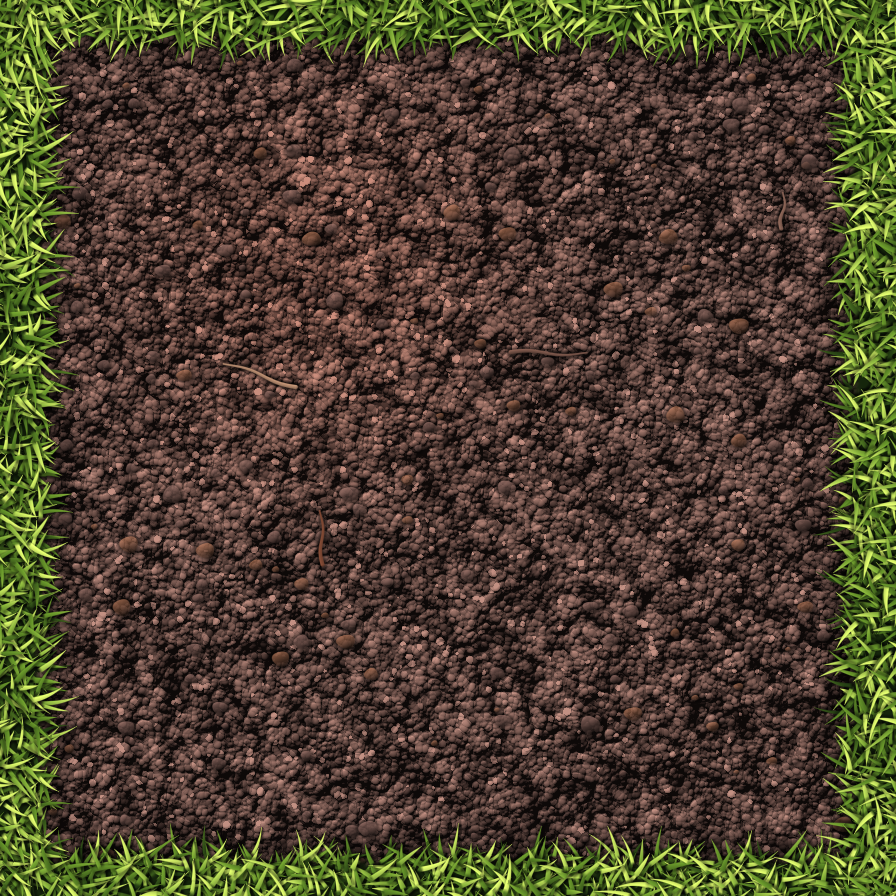
Write a Shadertoy shader that draws this texture.

```glsl
#define BED_CENTER vec2(0.498, 0.5005)
#define BED_HALF vec2(0.452, 0.461)
#define BLADE_CELL 0.023
#define BLADE_LAYERS 9
#define BLADE_LENGTH 0.044
#define BLADE_WIDTH 0.0032
#define SOIL_DARK vec3(0.100, 0.070, 0.064)
#define SOIL_LIGHT vec3(0.575, 0.425, 0.385)
#define GRASS_DEEP vec3(0.14, 0.24, 0.075)
#define GRASS_MID vec3(0.42, 0.60, 0.17)
#define GRASS_SUN vec3(0.86, 0.96, 0.42)
#define LIGHT_DIR vec2(-0.45, 0.89)

vec3 hash3(vec2 p) {
    vec3 q = fract(p.xyx * vec3(0.1031, 0.1030, 0.0973));
    q += dot(q, q.yxz + 33.33);
    return fract((q.xxy + q.yzz) * q.zyx);
}

// Cellular field of overlapping domes: height and a random shade per dome
vec2 clods(vec2 p, float frequency) {
    p *= frequency;
    vec2 cell = floor(p), top = vec2(0.0, 0.5);
    for (int j = -1; j <= 1; j++)
    for (int i = -1; i <= 1; i++) {
        vec2 id = cell + vec2(i, j);
        vec3 r = hash3(id + frequency);
        vec2 v = p - id - r.xy;
        float radius = 0.35 + 0.5 * r.z;
        float height = sqrt(max(radius * radius - dot(v, v), 0.0));
        if (height > top.x) top = vec2(height, fract(r.z * 17.0 + r.x * 5.0));
    }
    return top;
}

vec2 relief(vec2 p) {
    p += 0.0012 * sin(p.yx * vec2(91.0, 77.0) + 2.0 * sin(p * 53.0));
    vec2 coarse = clods(p, 42.0), medium = clods(p, 88.0), fine = clods(p, 175.0);
    float speck = 0.45 * step(0.96, fine.y);
    float shade = 0.16 * coarse.y + 0.30 * medium.y + 0.34 * fine.y - 0.40 + speck;
    return vec2(0.38 * coarse.x + 0.35 * medium.x + 0.29 * fine.x, shade);
}

// Smooth field for dusty and damp patches
float patches(vec2 p) {
    vec2 w = p + 0.06 * sin(p.yx * 17.0 + vec2(1.0, 4.0));
    return 0.5 * sin(w.x * 13.0 + 2.0 * sin(w.y * 9.0)) + 0.5 * sin(w.y * 19.0 - w.x * 7.0);
}

// Sparse round stones, some rusty
vec3 addPebbles(vec3 col, vec2 p, float px) {
    const float frequency = 30.0;
    vec2 cell = floor(p * frequency);
    for (int j = -1; j <= 1; j++)
    for (int i = -1; i <= 1; i++) {
        vec2 id = cell + vec2(i, j);
        vec3 r = hash3(id + 211.0), s = hash3(id + 517.0);
        if (r.z < 0.68) continue;
        vec2 v = p - (id + r.xy) / frequency;
        v.y *= 1.0 + 0.4 * s.z;
        float radius = mix(0.003, 0.011, s.x * s.x);
        float d = length(v) * (1.0 + 0.07 * sin(3.0 * atan(v.y, v.x) + 9.0 * s.y)) - radius;
        float lit = 0.62 + 0.45 * dot(v, LIGHT_DIR) / radius;
        vec3 tint = mix(vec3(0.50, 0.37, 0.34), vec3(0.58, 0.38, 0.28), step(0.75, s.y));
        col *= 1.0 - 0.4 * smoothstep(0.005, 0.0, d);
        col = mix(col, tint * lit + col * 0.35, 0.85 * smoothstep(px, -px, d));
    }
    return col;
}

vec3 addTwig(vec3 col, vec2 p, vec2 a, vec2 b, vec3 tint, float px) {
    vec2 axis = b - a, v = p - a;
    float t = clamp(dot(v, axis) / dot(axis, axis), 0.0, 1.0);
    vec2 side = normalize(vec2(-axis.y, axis.x));
    v -= axis * t + side * 0.002 * sin(t * 7.0);
    float d = length(v) - 0.0024 * (1.0 - 0.6 * t);
    col *= 1.0 - 0.45 * smoothstep(0.005, 0.0, d);
    return mix(col, tint * (0.9 + 120.0 * dot(v, LIGHT_DIR)), smoothstep(px, -px, d));
}

vec3 soil(vec2 p, float edge, float px) {
    vec2 ground = relief(p);
    float slope = ground.x - relief(p + LIGHT_DIR * 0.0022).x;
    vec2 c = p - vec2(0.36, 0.70);
    float dust = exp(-22.0 * dot(c, c));
    float tone = 0.42 + 1.5 * (ground.x - 0.46) + 2.2 * slope + ground.y;
    tone += 0.06 * patches(p) + 0.09 * dust;
    vec3 col = mix(SOIL_DARK, SOIL_LIGHT, clamp(tone, -0.1, 1.4));
    col *= mix(vec3(1.0), vec3(1.06, 0.98, 0.94), dust);
    col = addPebbles(col, p, px);
    col = addTwig(col, p, vec2(0.57, 0.607), vec2(0.655, 0.605), vec3(0.50, 0.35, 0.30), px);
    col = addTwig(col, p, vec2(0.33, 0.568), vec2(0.25, 0.595), vec3(0.76, 0.58, 0.46), px);
    col = addTwig(col, p, vec2(0.872, 0.745), vec2(0.875, 0.785), vec3(0.58, 0.42, 0.36), px);
    col = addTwig(col, p, vec2(0.36, 0.37), vec2(0.358, 0.43), vec3(0.54, 0.31, 0.22), px);
    return col * mix(0.6, 1.0, smoothstep(0.0, 0.045, -edge));
}

float bedEdge(vec2 p) {
    vec2 q = abs(p - BED_CENTER) - BED_HALF;
    return max(q.x, q.y);
}

// Tapered, curved blades rooted outside the bed
vec3 addGrass(vec3 col, vec2 p, float px) {
    vec2 cell = floor(p / BLADE_CELL);
    for (int layer = 0; layer < BLADE_LAYERS; layer++)
    for (int j = -2; j <= 2; j++)
    for (int i = -2; i <= 2; i++) {
        vec2 id = cell + vec2(i, j);
        vec3 r = hash3(id + float(layer) * 37.0 + 80.0);
        vec3 s = hash3(id + float(layer) * 53.0 + 330.0);
        vec2 root = (id + r.xy) * BLADE_CELL;
        if (bedEdge(root) < 0.012 * (s.z - 0.5)) continue;
        vec2 c = root - BED_CENTER, q = abs(c) - BED_HALF;
        vec2 inward = q.x > q.y ? vec2(-sign(c.x), 0.0) : vec2(0.0, -sign(c.y));
        float angle = atan(inward.y, inward.x) + 3.2 * (r.z - 0.5);
        vec2 dir = vec2(cos(angle), sin(angle)), v = p - root;
        float len = BLADE_LENGTH * mix(0.45, 1.0, s.x);
        float t = dot(v, dir) / len;
        if (t < 0.0 || t > 1.0) continue;
        float side = dot(v, vec2(-dir.y, dir.x)) - 0.6 * (s.y - 0.5) * t * t * len;
        float width = BLADE_WIDTH * mix(0.6, 1.0, s.z) * (1.0 - t * t);
        float fade = smoothstep(0.0, 0.15, t);
        float depth = float(layer) / float(BLADE_LAYERS - 1);
        float lit = 0.2 + 0.4 * depth + 0.3 * t + 0.7 * (s.y - 0.5) + 0.08 * patches(root * 2.0);
        vec3 blade = mix(GRASS_DEEP, GRASS_MID, smoothstep(0.0, 0.6, lit));
        blade = mix(blade, GRASS_SUN, smoothstep(0.5, 1.0, lit));
        blade *= 1.0 + 0.15 * clamp(side / BLADE_WIDTH, -1.0, 1.0);
        col *= 1.0 - 0.35 * fade * smoothstep(0.004, 0.0, abs(side + 0.0015) - width);
        col = mix(col, blade, fade * smoothstep(px, -px, abs(side) - width));
    }
    return col;
}

void mainImage(out vec4 fragColor, in vec2 fragCoord) {
    vec2 p = fragCoord / iResolution.xy;
    float px = 0.8 / iResolution.y;
    float edge = bedEdge(p);
    vec3 col = mix(soil(p, edge, px), GRASS_DEEP * 0.6, smoothstep(-0.004, 0.012, edge));
    if (edge > -0.055) col = addGrass(col, p, px);
    fragColor = vec4(clamp(col, 0.0, 1.0), 1.0);
}
```
